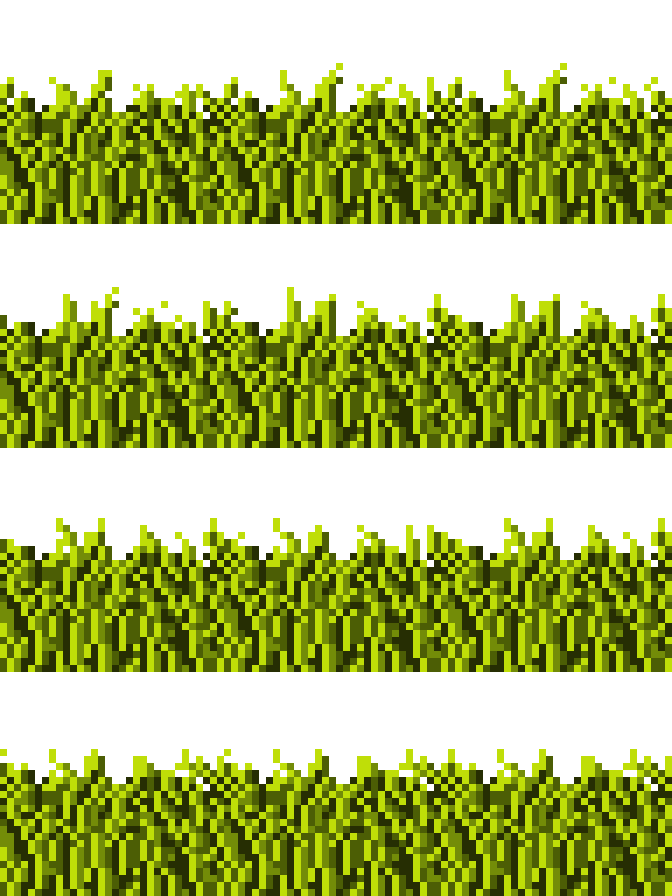
Give the GLSL for this pattern, as a WebGL 1 fragment shader.

```glsl
precision highp float;

uniform vec2 u_resolution;

const vec2 REPEATS = vec2(3.0, 4.0);
const float TILE = 32.0;            // cells along each side of a tile
const float GROUND = 16.2;          // mean height of the dense grass
const float TIP_ROOT = 12.0;
const float TIP_HEIGHT = 19.6;
const float SWAY = 1.3;             // tip movement between repeats
const int TIPS = 13;
const float STROKES_ACROSS = 11.0;
const float STROKE_SPACING = 2.6;
const int STROKES = 66;
const float TAU = 6.28318;

const vec3 SKY = vec3(1.0);
const vec3 BRIGHT = vec3(0.75, 0.87, 0.03);
const vec3 MID = vec3(0.45, 0.55, 0.03);
const vec3 DARK = vec3(0.30, 0.37, 0.02);
const vec3 DEEP = vec3(0.15, 0.18, 0.01);

float hash(float n) {
  return fract(sin(n * 127.1 + 3.7) * 4375.85);
}

// Sine with a whole number of waves per tile
float wave(float x, float count, float phase) {
  return sin(TAU * (x * count / TILE + phase));
}

float wrapOffset(float d) {
  return mod(d + TILE * 0.5, TILE) - TILE * 0.5;
}

float groundHeight(float x) {
  return GROUND + 0.9 * wave(x, 3.0, 0.1) + 0.7 * wave(x, 7.0, 0.4);
}

// Shadow patches behind the blades
vec3 undergrowth(vec2 c, float ground) {
  float n = wave(c.x + 2.0 * sin(c.y * 0.8), 4.0, c.y * 0.13)
          + wave(c.x - c.y, 7.0, 0.3) * 0.7;
  float band = exp(-pow((c.y - 7.5) / 1.8, 2.0));
  if (c.y > ground - 1.6 || n - band * 1.2 < -0.55) return DEEP;
  return n > 0.75 ? MID : DARK;
}

// Tall loose blades, swaying a little differently in each repeat
vec3 drawTips(vec3 color, vec2 c, float row) {
  for (int i = 0; i < TIPS; i++) {
    float id = float(i);
    float x0 = (id + 0.8 * hash(id + 11.0)) * TILE / float(TIPS);
    float t = c.y - TIP_ROOT;
    float lean = mix(-0.45, 0.75, hash(id + 31.0));
    float path = x0 + lean * t + 0.5 * sin(t * 0.9 + id);
    float column = mod(floor((c.x - path) / TILE + 0.5), REPEATS.x);
    float phase = row * 0.25 + 0.3 * hash(column * 5.0 + row) + hash(id + 51.0);
    float wind = sin(TAU * phase);
    path += SWAY * wind * smoothstep(3.0, 10.0, t);
    float top = TIP_HEIGHT + 1.3 * wave(x0, 2.0, -0.44)
              + 2.4 * (hash(id + 71.0) - 0.5) + 0.8 * wind;
    float d = wrapOffset(c.x - floor(path + 0.5));
    if (t >= 0.0 && c.y < top) {
      if (d == 0.0) color = BRIGHT;
      if (d == 1.0 && c.y < top - 1.5) color = hash(id + 91.0) < 0.35 ? MID : DARK;
      if (d == -1.0 && c.y < GROUND + 0.5) color = DEEP;
    }
  }
  return color;
}

// Short crossing blades, layered from the crest down to the base
vec3 drawBody(vec3 color, vec2 c, float ground) {
  for (int i = 0; i < STROKES; i++) {
    float id = float(i);
    float layer = floor((id + 0.5) / STROKES_ACROSS);
    float x0 = (id - layer * STROKES_ACROSS + hash(id + 107.0))
             * TILE / STROKES_ACROSS;
    float y0 = 12.0 - layer * STROKE_SPACING + 2.0 * (hash(id + 211.0) - 0.5);
    float size = mix(3.0, 7.0, hash(id + 307.0));
    float t = c.y - y0;
    float steep = layer > 3.5 ? 0.4 : 1.0;
    float lean = steep * (2.2 * hash(id + 401.0) - 1.0);
    float path = x0 + lean * t + 0.7 * steep * sin(t * 1.2 + id);
    float d = wrapOffset(c.x - floor(path + 0.5));
    if (t >= 0.0 && t < size && c.y < ground) {
      if (d == 0.0) color = BRIGHT;
      if (d == 1.0) color = hash(id + 503.0) < 0.7 ? MID : DARK;
      if (d == -1.0) color = hash(id + 601.0) < 0.6 ? DEEP : DARK;
    }
  }
  return color;
}

vec3 grass(vec2 uv) {
  vec2 cell = floor(fract(uv) * REPEATS * TILE);
  float row = floor(cell.y / TILE);
  vec2 local = mod(cell, TILE);
  float ground = groundHeight(local.x);
  vec3 color = local.y < ground ? undergrowth(local, ground) : SKY;
  color = drawTips(color, vec2(cell.x, local.y), row);
  return drawBody(color, local, ground);
}

void main() {
  // Average four samples to smooth the cell edges
  vec3 sum = vec3(0.0);
  for (int i = 0; i < 4; i++) {
    float s = float(i);
    vec2 shift = vec2(mod(s, 2.0), floor(s * 0.5)) * 0.5 - 0.25;
    sum += grass((gl_FragCoord.xy + shift) / u_resolution);
  }
  gl_FragColor = vec4(sum * 0.25, 1.0);
}
```
